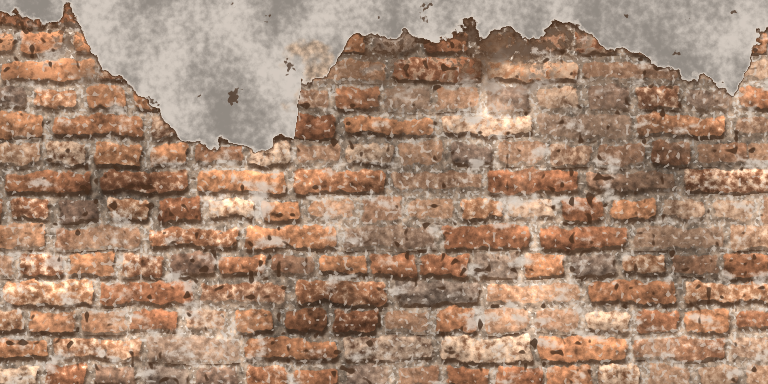
Reproduce this texture procedurally as a Shadertoy shader.

```glsl
const float ROW_PITCH = 0.0725;
const float ROW_BASE = -0.0155;
const float STRETCHER_WIDTH = 0.253;
const float HEADER_WIDTH = 0.131;
const float JOINT = 0.024;
const float CORNER = 0.009;
const float WARP = 0.009;
const float EDGE_ROUGHNESS = 0.013;
const vec2 SHADOW_OFFSET = vec2(-0.003, 0.013);

const vec3 BRICK_ORANGE = vec3(0.76, 0.53, 0.38);
const vec3 BRICK_RED = vec3(0.59, 0.39, 0.28);
const vec3 BRICK_PALE = vec3(0.84, 0.72, 0.61);
const vec3 BRICK_GREY = vec3(0.49, 0.42, 0.37);
const vec3 MORTAR = vec3(0.66, 0.57, 0.49);
const vec3 DUST = vec3(0.87, 0.82, 0.77);
const vec3 SOOT = vec3(0.27, 0.18, 0.12);
const vec3 PLASTER_DARK = vec3(0.57, 0.54, 0.51);
const vec3 PLASTER_LIGHT = vec3(0.83, 0.79, 0.75);

struct Brick { float dist; vec2 id; vec2 local; };

float hash(vec2 p) {
    vec3 q = fract(vec3(p.xyx) * 0.1031);
    q += dot(q, q.yzx + 33.33);
    return fract((q.x + q.y) * q.z);
}

float corner(vec2 cell, vec2 offset) {
    float angle = 6.2832 * hash(cell);
    return dot(vec2(cos(angle), sin(angle)), offset);
}

// Gradient noise, roughly -1 to 1
float noise(vec2 p) {
    vec2 i = floor(p), f = fract(p);
    vec2 u = f * f * f * (f * (f * 6.0 - 15.0) + 10.0);
    vec2 e = vec2(1.0, 0.0);
    float low = mix(corner(i, f), corner(i + e, f - e), u.x);
    float high = mix(corner(i + e.yx, f - e.yx), corner(i + 1.0, f - 1.0), u.x);
    return 1.5 * mix(low, high, u.y);
}

float fbm(vec2 p) {
    float sum = 0.0, amp = 0.5;
    for (int i = 0; i < 4; i++) {
        sum += amp * noise(p);
        p = mat2(1.6, 1.2, -1.2, 1.6) * p + 17.3;
        amp *= 0.5;
    }
    return sum;
}

float ramp(float a, float b, float x) { return clamp((x - a) / (b - a), 0.0, 1.0); }

// Alternating courses of headers and stretchers
Brick brickAt(vec2 p) {
    vec2 q = p + WARP * vec2(noise(p * 7.0), noise(p * 9.0 + 40.0));
    float row = floor((q.y - ROW_BASE) / ROW_PITCH);
    bool stretcher = mod(row, 2.0) > 0.5;
    float width = stretcher ? STRETCHER_WIDTH : HEADER_WIDTH;
    float shift = stretcher ? 0.5 * mod(floor(row * 0.5) + 1.0, 2.0) : 0.2 + 0.12 * row;
    float x = q.x / width + shift;
    vec2 id = vec2(floor(x), row) + 50.0;
    vec2 local = vec2((fract(x) - 0.5) * width, q.y - ROW_BASE - (row + 0.5) * ROW_PITCH);
    vec2 gap = JOINT * (0.5 + 0.8 * vec2(hash(id + 3.0), hash(id + 9.0)));
    vec2 edge = abs(local) - 0.5 * (vec2(width, ROW_PITCH) - gap) + CORNER;
    float dist = length(max(edge, 0.0)) + min(max(edge.x, edge.y), 0.0) - CORNER;
    return Brick(dist + EDGE_ROUGHNESS * fbm(p * 30.0), id, local);
}

// Depth of the plaster below the top edge
float plasterDepth(float x) {
    float leftTongue = 0.17 * ramp(0.18, 0.30, x) + 0.175 * ramp(0.33, 0.48, x)
        - 0.17 * ramp(0.765, 0.785, x) - 0.12 * ramp(0.85, 0.92, x);
    float rightTongue = 0.09 * ramp(1.53, 1.60, x) + 0.075 * ramp(1.68, 1.85, x)
        - 0.15 * ramp(1.91, 1.97, x);
    return 0.035 + leftTongue + rightTongue - 0.02 * ramp(1.25, 1.4, x);
}

void mainImage(out vec4 fragColor, in vec2 fragCoord) {
    vec2 p = fragCoord / iResolution.y;
    float aa = 1.0 / iResolution.y;
    float cloud = fbm(p * 5.0 + 8.0), broad = fbm(p * 2.6 + 33.0);
    float grain = fbm(p * 55.0), speck = noise(p * 110.0);

    // Mortar
    vec3 mortar = MORTAR * (1.0 + 0.4 * cloud + 0.6 * grain);
    mortar = mix(mortar, DUST, 0.75 * smoothstep(0.15, 0.6, speck + 0.6 * cloud));

    // Brick faces, each with its own tint and wear
    Brick brick = brickAt(p);
    float tint = hash(brick.id), age = hash(brick.id + 21.0);
    vec3 face = mix(BRICK_RED, BRICK_ORANGE, smoothstep(0.1, 0.9, tint + 0.5 * cloud));
    face = mix(face, BRICK_PALE, 0.85 * smoothstep(0.5, 1.0, age + 0.7 * grain));
    face = mix(face, BRICK_GREY, 0.8 * smoothstep(0.78, 0.92, hash(brick.id + 5.0)));
    face *= 1.0 + 0.55 * grain + 0.45 * fbm(p * vec2(14.0, 24.0));
    face *= 0.86 + 0.32 * smoothstep(-0.028, 0.026, brick.local.y);
    float wear = smoothstep(0.5, 1.0, hash(brick.id + 7.0) + 0.3 * ramp(0.8, 1.6, p.x) + 0.7 * cloud);
    face = mix(face, mix(mortar, BRICK_ORANGE, 0.35), 0.65 * wear);

    // Joints with cast shadow
    float cover = 1.0 - smoothstep(-aa, aa, brick.dist);
    float shadow = 1.0 - smoothstep(-0.006, 0.007, brickAt(p + SHADOW_OFFSET).dist);
    mortar = mix(mortar, SOOT, 0.8 * shadow * (1.0 - 0.65 * wear));
    vec3 color = mix(mortar, face, cover);
    color *= 1.0 + 0.6 * broad;

    // Lime dust and dark pits
    float dust = smoothstep(0.12, 0.5, fbm(p * vec2(11.0, 20.0) + 70.0) + 0.3 * grain + 0.3 * broad);
    color = mix(color, DUST, 0.75 * dust);
    color = mix(color, DUST, 0.55 * smoothstep(0.35, 0.65, noise(p * 75.0 + 12.0) + 0.4 * cloud));
    color = mix(color, SOOT, 0.8 * smoothstep(0.55, 0.8, noise(p * 42.0 + 31.0) - 0.6 * cloud));

    // Soot and shadow below the broken plaster
    float below = 1.0 - p.y - plasterDepth(p.x) + 0.08 * fbm(p * 9.0) + 0.03 * fbm(p * 32.0);
    float hollow = 1.0 - ramp(0.18, 0.30, p.x) + ramp(0.88, 0.95, p.x) * (1.0 - ramp(1.5, 1.6, p.x));
    float soot = hollow * (1.0 - smoothstep(0.04, 0.20, below)) * smoothstep(-0.3, 0.15, cloud + grain);
    color = mix(color, SOOT, 0.75 * soot);
    color = mix(color, SOOT, 0.75 * (1.0 - smoothstep(0.0, 0.016, below)));

    // Plaster with stains, a bare patch, chips and a pale rim
    float stain = fbm(p * vec2(6.0, 4.0) + 90.0) + 0.5 * grain + 0.2 * fbm(p * 22.0);
    vec3 plaster = mix(PLASTER_DARK, PLASTER_LIGHT, smoothstep(-0.5, 0.5, stain));
    float bare = 1.0 - smoothstep(0.03, 0.08, length(p - vec2(0.81, 0.80)) + 0.12 * fbm(p * 12.0));
    plaster = mix(plaster, MORTAR * (1.1 + 0.6 * grain), bare);
    plaster = mix(plaster, SOOT, 0.7 * smoothstep(0.44, 0.52, fbm(p * 14.0 + 25.0) + 0.12 * speck));
    plaster = mix(plaster, DUST, 0.75 * smoothstep(-0.014, -0.002, below));
    color = mix(plaster, color, smoothstep(-aa, aa, below));

    fragColor = vec4(clamp(color, 0.0, 1.0), 1.0);
}
```
